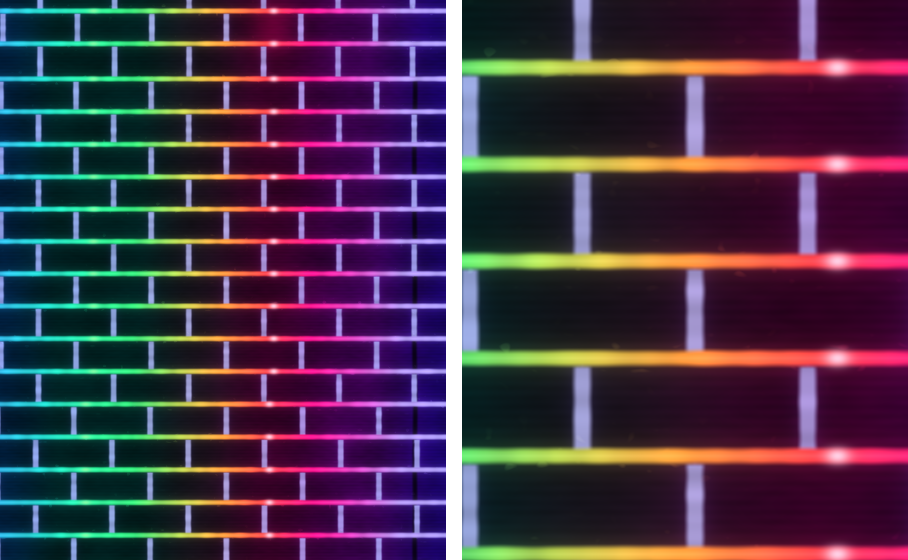
Left: the whole. Right: its middle third, enlarged.
Reproduce this pattern procedurally as a Shadertoy shader.

```glsl
float hash(vec2 p) {
    p = fract(p * vec2(0.1031, 0.1137));
    p += dot(p, p.yx + 33.33);
    return fract((p.x + p.y) * p.x * 47.0);
}

vec2 gradientAt(vec2 cell) {
    float angle = 6.2832 * hash(cell + 17.0);
    return vec2(cos(angle), sin(angle));
}

float gradientNoise(vec2 p) {
    vec2 i = floor(p), f = fract(p), w = f * f * (3.0 - 2.0 * f);
    vec2 e = vec2(0.0, 1.0);
    float low = mix(dot(gradientAt(i), f), dot(gradientAt(i + e.yx), f - e.yx), w.x);
    float high = mix(dot(gradientAt(i + e), f - e), dot(gradientAt(i + 1.0), f - 1.0), w.x);
    return mix(low, high, w.y);
}

// Rainbow along the tubes: cyan, green, orange, red, magenta, lavender
vec3 neonColor(float u) {
    vec3 stops[11] = vec3[11](
        vec3(0.16, 0.70, 0.88), vec3(0.10, 0.82, 0.76), vec3(0.14, 0.92, 0.60),
        vec3(0.18, 0.88, 0.45), vec3(0.70, 0.82, 0.30), vec3(1.00, 0.60, 0.22),
        vec3(1.00, 0.24, 0.28), vec3(0.98, 0.06, 0.55), vec3(0.84, 0.26, 0.76),
        vec3(0.68, 0.57, 0.93), vec3(0.64, 0.58, 0.95));
    float s = clamp(u, 0.0, 0.999) * 10.0;
    int i = int(s);
    return mix(stops[i], stops[i + 1], fract(s));
}

vec3 wallColor(float u) {
    vec3 c = mix(vec3(0.00, 0.10, 0.21), vec3(0.00, 0.105, 0.11), smoothstep(0.0, 0.14, u));
    c = mix(c, vec3(0.08, 0.06, 0.10), smoothstep(0.30, 0.45, u));
    c = mix(c, vec3(0.19, 0.00, 0.14), smoothstep(0.42, 0.60, u));
    c = mix(c, vec3(0.20, 0.00, 0.28), smoothstep(0.60, 0.82, u));
    return mix(c, vec3(0.08, 0.00, 0.36), smoothstep(0.80, 1.0, u));
}

float bar(float d, float halfWidth, float soft) {
    return 1.0 - smoothstep(halfWidth - soft, halfWidth + soft, d);
}

void mainImage(out vec4 fragColor, in vec2 fragCoord) {
    vec2 p = fragCoord / iResolution.y;
    float u = fragCoord.x / iResolution.x;
    float aspect = iResolution.x / iResolution.y;
    float soft = max(0.0022, 0.8 / iResolution.y);

    // Courses measured from the top, with a slight sag in the upper ones
    float y = 1.0 - p.y;
    y -= 0.0043 * smoothstep(0.08, 0.138, y) * (1.0 - smoothstep(0.22, 0.62, y));
    float course = (y - 0.0195) / 0.05852;
    float row = floor(course), line = floor(course + 0.5);
    float lineDist = abs(course - line) * 0.05852;

    // Staggered joints, spaced a little wider in the lowest courses
    float pitch = row < 2.0 ? 0.167 : row < 12.0 ? 0.1685 : 0.171;
    float column = (u - 0.5075) / pitch + 0.5 * mod(row, 2.0);
    float joint = floor(column + 0.5);
    float jointDist = abs(column - joint) * pitch * aspect;

    // Brick faces with fine ribs and uneven tone
    float tone = 1.0 + 0.35 * gradientNoise(p * 14.0) + 0.12 * gradientNoise(p * vec2(60.0, 170.0));
    tone += 0.16 * (hash(vec2(floor(column), row + 5.0)) - 0.5);
    tone += 0.05 * sin(y * 1100.0);
    vec3 color = wallColor(u) * tone;
    color += vec3(0.20, 0.0, 0.07) * exp(-dot(vec2(u - 0.61, y - 0.05), vec2(u - 0.61, y - 0.05)) * 400.0);

    // Dark seam near the right edge
    float seam = bar(abs(u - 0.93 - 0.003 * gradientNoise(p * 9.0)) * aspect, 0.004, 0.003);
    color *= 1.0 - 0.75 * seam * smoothstep(0.11, 0.15, y);

    // Light spilling from the tubes
    vec3 neon = neonColor(u + 0.012 * gradientNoise(vec2(u * 9.0, line * 3.7)));
    color += neon * (0.30 * exp(-lineDist / 0.0055) + 0.045 * exp(-lineDist / 0.018));
    color += vec3(0.22, 0.17, 0.46) * exp(-jointDist / 0.005) * 0.55;

    // Vertical joints
    float wear = gradientNoise(vec2(joint * 5.3 + row * 2.1, y * 90.0));
    vec3 jointColor = mix(vec3(0.62, 0.62, 0.93), neon, 0.12) * (0.97 + 0.18 * wear);
    float upright = bar(jointDist, 0.0049 + 0.0007 * wear, soft);
    upright *= smoothstep(0.05, 0.12, fract(course));
    color = mix(color, jointColor, upright);

    // Horizontal tubes
    float ripple = gradientNoise(vec2(u * 40.0, line * 4.3));
    float tube = bar(lineDist, 0.0043 + 0.0006 * ripple, soft);
    vec3 tubeColor = neon * (1.0 + 0.16 * ripple) + 0.08 * bar(lineDist, 0.0015, soft);
    color = mix(color, tubeColor, tube);

    // Pale hot spots on every tube
    float drift = line < 12.0 ? 0.0 : 1.0;
    vec2 hot = vec2((u - 0.614 + 0.010 * drift) * aspect, lineDist) / vec2(0.0075, 0.0048);
    vec2 faint = vec2((u - 0.210 + 0.018 * drift) * aspect, lineDist) / vec2(0.009, 0.004);
    color = mix(color, vec3(1.0, 0.84, 0.92), 0.95 * exp(-dot(hot, hot)));
    color = mix(color, vec3(0.62, 1.0, 0.66), 0.70 * exp(-dot(faint, faint)));

    // Sparse mortar specks beside the tubes
    float fleck = smoothstep(0.36, 0.55, gradientNoise(vec2(u * 75.0, y * 140.0)));
    color += neon * fleck * 0.35 * exp(-lineDist / 0.006) * (1.0 - tube);

    fragColor = vec4(clamp(color, 0.0, 1.0), 1.0);
}
```
